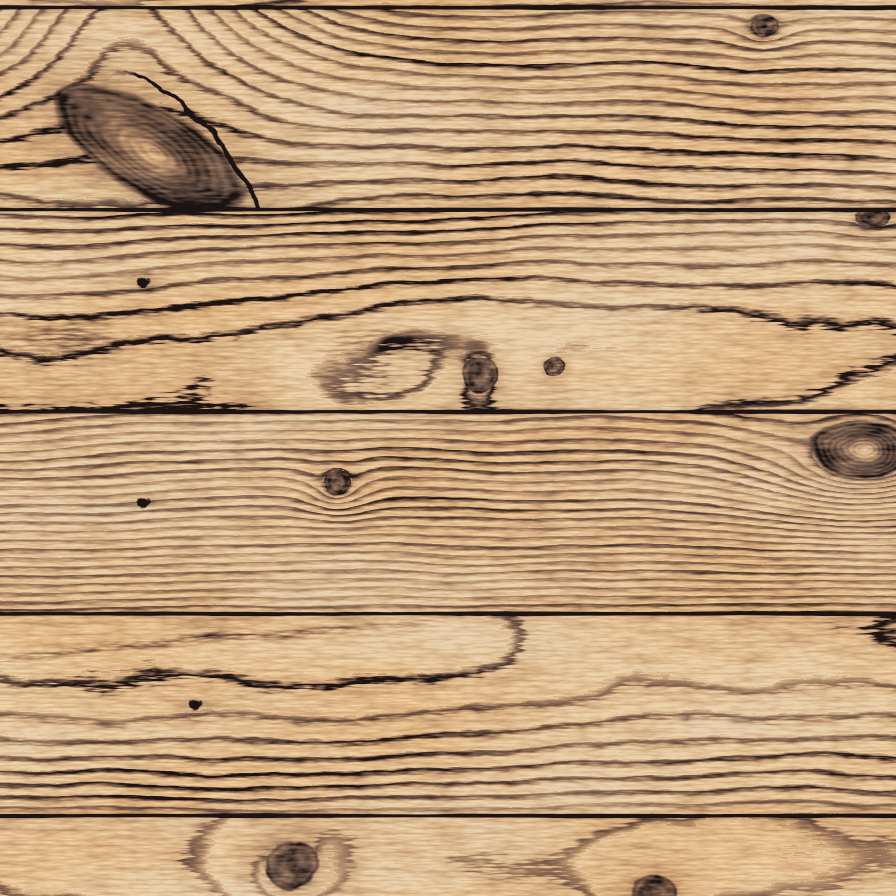
Reproduce this texture procedurally as a Shadertoy shader.

```glsl
// Weathered horizontal planks with dark growth rings, knots, nail holes and a crack.
// Each plank has a height field whose bands are the rings; knots push the field aside.
// Layered sines bend the rings and stretched cellular noise gives the fibres.

const float PITCH = 0.2255;      // plank height
const float FIRST_SEAM = 0.0895; // lowest visible seam
const int KNOT_COUNT = 9;

// Knots: centre, then radii along and across the plank
const vec4 KNOTS[KNOT_COUNT] = vec4[](
    vec4(0.172, 0.832, 0.115, 0.047), vec4(0.853, 0.971, 0.015, 0.012),
    vec4(0.973, 0.757, 0.019, 0.012), vec4(0.535, 0.582, 0.020, 0.020),
    vec4(0.618, 0.591, 0.012, 0.010), vec4(0.376, 0.462, 0.015, 0.014),
    vec4(0.964, 0.499, 0.056, 0.032), vec4(0.326, 0.035, 0.029, 0.027),
    vec4(0.729, 0.004, 0.025, 0.020));

// Ring count, skew of spacing, contrast and bend, from the lowest plank up
const vec4 GRAIN[6] = vec4[](
    vec4(7.0, 1.5, 0.50, 0.22), vec4(8.0, 1.15, 0.58, 0.12), vec4(22.0, 0.1, 0.42, 0.06),
    vec4(6.5, -1.6, 0.58, 0.20), vec4(15.0, -0.1, 0.56, 0.07), vec4(12.0, 0.0, 0.55, 0.07));

float hash(float n) { return fract(sin(n * 12.99) * 4375.85); }

vec2 hash2(vec2 p) {
    return fract(sin(vec2(dot(p, vec2(127.1, 311.7)), dot(p, vec2(269.5, 183.3)))) * 4375.85);
}

// Layered, turned sines, about -1 to 1
float waves(vec2 p) {
    float sum = 0.0, amp = 0.5;
    for (int i = 0; i < 4; i++) {
        sum += amp * sin(p.x + 1.3 * sin(p.y));
        p = mat2(1.6, 1.2, -1.2, 1.6) * p + 1.7;
        amp *= 0.5;
    }
    return sum;
}

// Distance to the nearest scattered cell point
float cells(vec2 p) {
    float nearest = 2.0;
    for (int k = 0; k < 9; k++) {
        vec2 cell = floor(p) + vec2(k % 3 - 1, k / 3 - 1);
        nearest = min(nearest, length(cell + hash2(cell) - p));
    }
    return nearest;
}

float plankOf(float y) { return floor((y - FIRST_SEAM) / PITCH); }

float smear(vec2 offset, vec2 size) { return exp(-dot(offset / size, offset / size)); }

// Position in units of the knot radii; the largest knots lean
vec2 knotSpace(vec2 uv, vec4 knot) {
    float tilt = 0.5 * step(0.08, knot.z);
    return mat2(cos(tilt), sin(tilt), -sin(tilt), cos(tilt)) * (uv - knot.xy) / knot.zw;
}

// Shift of the rings that lets them flow around the knots
float knotFlow(vec2 uv, float plank) {
    float shift = 0.0;
    for (int i = 0; i < KNOT_COUNT; i++) {
        vec4 knot = KNOTS[i];
        vec2 q = knotSpace(uv, knot);
        float r2 = dot(q, q);
        float bend = knot.w * 1.2 * exp(-0.15 * r2) - (uv.y - knot.y) / max(r2, 1.0);
        shift += bend * step(knot.z, 0.08) * step(abs(plankOf(knot.y) - plank), 0.5);
    }
    return shift;
}

// Darkness with knot faces laid over it
float addKnots(float dark, vec2 uv, float plank, float fibre) {
    for (int i = 0; i < KNOT_COUNT; i++) {
        vec4 knot = KNOTS[i];
        vec2 q = knotSpace(uv, knot);
        float r = length(q) + 0.12 * waves(q * 2.0 + float(i));
        float big = smoothstep(0.03, 0.05, knot.z);
        float face = 0.74 + sin(r * mix(12.0, 50.0, big)) * 0.06 + 0.22 * waves(q * 4.0 + float(i));
        face += 0.4 * fibre - 0.45 * big * smoothstep(0.55, 0.0, r) + 0.15 * smear(vec2(r - 0.95), vec2(0.13));
        float same = step(abs(plankOf(knot.y) - plank), 0.5);
        dark += 0.2 * same * exp(-2.0 * max(r - 1.0, 0.0));
        dark = mix(dark, face, same * smoothstep(1.08, 0.94, r));
    }
    return dark;
}

// Five even steps from pale wood to black
vec3 woodColour(float dark) {
    float d = clamp(dark, 0.0, 1.0) * 5.0;
    vec3 c = mix(vec3(0.93, 0.82, 0.66), vec3(0.84, 0.69, 0.51), min(d, 1.0));
    c = mix(c, vec3(0.69, 0.54, 0.41), clamp(d - 1.0, 0.0, 1.0));
    c = mix(c, vec3(0.51, 0.39, 0.31), clamp(d - 2.0, 0.0, 1.0));
    c = mix(c, vec3(0.34, 0.26, 0.22), clamp(d - 3.0, 0.0, 1.0));
    return mix(c, vec3(0.11, 0.08, 0.07), clamp(d - 4.0, 0.0, 1.0));
}

void mainImage(out vec4 fragColor, in vec2 fragCoord) {
    vec2 uv = fragCoord / iResolution.xy;
    float plank = plankOf(uv.y);
    float t = (uv.y - FIRST_SEAM) / PITCH - plank;
    vec4 grain = GRAIN[int(clamp(plank + 1.0, 0.0, 5.0))];
    float fibre = 0.6 * cells(uv * vec2(18.0, 230.0)) + 0.4 * cells(uv * vec2(60.0, 370.0)) - 0.46;

    // Ring field: skewed spacing, bends, knots and a fan above the largest knot
    float h = t + grain.y * t * (1.0 - t) + knotFlow(uv, plank) / PITCH;
    float fan = step(2.5, plank) * smear(vec2(uv.x - 0.14, 0.0), vec2(0.19, 1.0));
    h = mix(h, 0.2 * h + 0.16, fan);
    h += grain.w * waves(vec2(uv.x * 3.5, t * 1.5) + plank * 7.3);
    float ring = grain.x * h + 0.14 * waves(vec2(uv.x * 25.0, t * 9.0));
    float density = length(vec2(dFdx(ring), dFdy(ring))) * iResolution.y;
    ring += 0.25 * fibre;

    // Rings darken slowly, then end in a line of nearly even width
    float s = fract(ring);
    float width = clamp(0.0065 * density, 0.1, 0.55);
    float late = smoothstep(0.88 - width, 0.88, s) * (1.0 - smoothstep(0.88, 1.0, s));
    float ringTone = 0.55 + 0.7 * hash(floor(ring) + plank * 17.0);
    float tone = waves(uv * vec2(7.0, 24.0) + plank * 3.1);
    float dark = 0.1 + 0.17 * s * s + late * grain.z * ringTone * (1.0 + 0.4 * tone) + 0.07 * tone + 0.42 * fibre;

    // Burnt smears
    float burnt = smear(uv - vec2(0.07, 0.622), vec2(0.05, 0.016)) + smear(uv - vec2(0.43, 0.617), vec2(0.05, 0.013))
        + smear(uv - vec2(0.22, 0.265 + 0.09 * uv.x + 0.004 * waves(uv * 14.0)), vec2(0.25, 0.0045));
    dark = addKnots(dark + burnt * (0.4 + fibre), uv, plank, fibre);

    // One nail hole in each middle plank
    vec2 nail = vec2(0.16 + 0.058 * step(plank, 0.5), 0.55 + 0.09 * step(1.5, plank));
    vec2 toNail = vec2(uv.x - nail.x, (t - nail.y) * PITCH);
    float hole = smoothstep(0.008, 0.004, length(toNail * vec2(0.9, 1.2)) + 0.002 * waves(toNail * 400.0));
    dark += step(abs(plank - 1.0), 1.5) * (hole + 0.2 * smear(toNail, vec2(0.03, 0.008)));

    // Crack beside the largest knot, then the seams
    float along = uv.x - 0.135;
    float gap = uv.y - 0.915 + 6.2 * along * along + 0.008 * waves(uv * 70.0);
    float crack = smoothstep(0.004, 0.001, abs(gap) / sqrt(1.0 + 154.0 * along * along));
    dark += crack * step(2.5, plank) * smoothstep(-0.02, 0.03, along) * step(along, 0.16);
    float edge = min(t, 1.0 - t) * PITCH + 0.0007 * waves(vec2(uv.x * 18.0, plank));
    dark += 0.15 * exp(-edge * 160.0) + 1.1 * smoothstep(0.003, 0.0008, edge);

    vec3 colour = woodColour(dark) * (1.0 + 0.04 * tone * vec3(0.6, 0.0, -1.0));
    fragColor = vec4(colour, 1.0);
}
```
